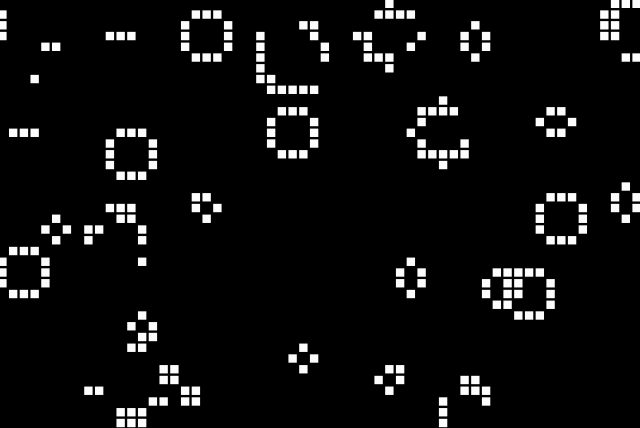
Reproduce this pattern procedurally as a Shadertoy shader.

```glsl
// Cellular-automaton board: small white squares on black form still lifes,
// oscillators, gliders and ragged debris. Each coarse tile scatters one motif,
// given by a lattice norm; every pixel tests its cell against nearby motifs.

const float ROWS = 39.82;                  // cells over the canvas height
const vec2  BOARD_SHIFT = vec2(0.275, 0.034);
const float HALF_SIDE = 0.39;              // half side of a square, in cells
const float TILE = 8.0;                    // cells per scatter tile
const float OCCUPANCY = 0.72;              // share of tiles holding a motif
const float MOTIF_KINDS = 11.0;            // kinds 8 and up are debris
const vec2  DEBRIS_RADIUS = vec2(2.0, 3.8);
const float DEBRIS_BAND = 0.75;
const float DEBRIS_CUT = 0.49;
const vec2  SEED = vec2(37.0, 112.0);
const vec3  DEAD_COLOR = vec3(0.0);
const vec3  LIVE_COLOR = vec3(0.99);

vec2 hash22(vec2 p) {
    vec3 q = fract(p.xyx * vec3(0.1031, 0.1030, 0.0973));
    q += dot(q, q.yzx + 33.33);
    return fract((q.xx + q.yz) * q.zy);
}

float valueNoise(vec2 p) {
    vec2 i = floor(p), f = fract(p);
    f = f * f * (3.0 - 2.0 * f);
    float low  = mix(hash22(i).x, hash22(i + vec2(1, 0)).x, f.x);
    float high = mix(hash22(i + vec2(0, 1)).x, hash22(i + vec2(1, 1)).x, f.x);
    return mix(low, high, f.y);
}

bool same(float a, float b) { return abs(a - b) < 0.1; }

// Is the cell at offset p from the motif centre alive?
bool motif(int kind, vec2 p, vec2 cell, float size) {
    vec2 even = abs(p - 0.5);              // centred between four cells
    vec2 odd = abs(p);                     // centred on a cell
    float diamond = odd.x + odd.y;
    float box = max(odd.x, odd.y);
    if (kind == 0) return max(even.x, even.y) < 0.6;               // block
    if (kind == 1) return odd.x < 1.1 && odd.y < 0.1;              // blinker
    if (kind == 2) return same(even.x + odd.y, 1.5);               // beehive
    if (kind == 3) return same(even.x + even.y, 2.0);              // pond
    if (kind == 4) return same(diamond, 1.0);                      // tub
    if (kind == 5) return same(diamond, 1.0)
                       || (same(p.x, 1.0) && same(p.y, 1.0));      // boat
    if (kind == 6) return box < 1.1 && (same(p.y, -1.0)
                       || (same(p.x + p.y, 1.0) && p.x > -0.1));   // glider
    if (kind == 7) return same(box, 2.0) && min(odd.x, odd.y) < 1.1; // ring
    float radius = mix(DEBRIS_RADIUS.x, DEBRIS_RADIUS.y, size);
    return abs(length(p) - radius) < DEBRIS_BAND
        && valueNoise(cell * 0.63 + SEED) > DEBRIS_CUT;
}

bool alive(vec2 cell) {
    vec2 home = floor(cell / TILE);
    for (int y = -1; y <= 1; y++)
    for (int x = -1; x <= 1; x++) {
        vec2 tile = home + vec2(x, y);
        vec2 place = hash22(tile + SEED);
        vec2 choice = hash22(tile + SEED * 2.0);
        vec2 turn = hash22(tile + SEED * 3.0);
        if (choice.x > OCCUPANCY) continue;

        // jitter, then mirror and transpose
        vec2 p = cell - tile * TILE - floor(1.0 + place * (TILE - 2.0));
        p *= vec2(turn.x < 0.5 ? -1.0 : 1.0, turn.y < 0.5 ? -1.0 : 1.0);
        if (fract(turn.x * 8.0) < 0.5) p = p.yx;

        int kind = int(choice.y * MOTIF_KINDS);
        if (motif(kind, p, cell, fract(turn.y * 8.0))) return true;
    }
    return false;
}

void mainImage(out vec4 fragColor, in vec2 fragCoord) {
    float pixel = ROWS / iResolution.y;
    vec2 board = fragCoord * pixel + BOARD_SHIFT;
    vec2 cell = floor(board);

    // exact box coverage of the square keeps its edges smooth
    vec2 inside = HALF_SIDE - abs(board - cell - 0.5);
    vec2 cover = clamp(inside / pixel + 0.5, 0.0, 1.0);
    float light = alive(cell) ? cover.x * cover.y : 0.0;

    fragColor = vec4(mix(DEAD_COLOR, LIVE_COLOR, light), 1.0);
}
```
